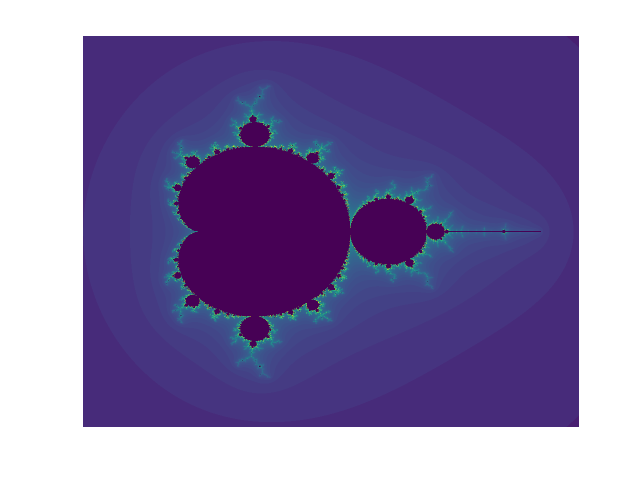
Reproduce this background procedurally as a Shadertoy shader.

```glsl
// Mirrored Mandelbrot set in a violet-to-yellow panel with a white margin.

const vec2 PANEL_MIN = vec2(0.13, 0.11);    // panel corners, as canvas fractions
const vec2 PANEL_MAX = vec2(0.905, 0.925);
const vec2 PLANE_MIN = vec2(1.0, -1.5);     // plane corners, real axis reversed
const vec2 PLANE_MAX = vec2(-2.25, 1.5);
const vec3 MARGIN_COLOR = vec3(1.0);
const int MAX_STEPS = 140;
const float ESCAPE_RADIUS = 5.0;
const float NEEDLE_HALF_WIDTH = 0.004;      // thickness of the real-axis spike
const int SAMPLES = 2;                      // antialiasing samples per side

// Polynomial ramp: violet, blue, teal, green, yellow
vec3 rampColor(float t) {
    const vec3 a0 = vec3(0.2777, 0.0054, 0.3341);
    const vec3 a1 = vec3(0.1051, 1.4046, 1.3846);
    const vec3 a2 = vec3(-0.3309, 0.2148, 0.0951);
    const vec3 a3 = vec3(-4.6342, -5.7991, -19.3324);
    const vec3 a4 = vec3(6.2283, 14.1799, 56.6906);
    const vec3 a5 = vec3(4.7764, -13.7451, -65.3530);
    const vec3 a6 = vec3(-5.4355, 4.6459, 26.3124);
    return a0 + t * (a1 + t * (a2 + t * (a3 + t * (a4 + t * (a5 + t * a6)))));
}

// True inside the main cardioid or the period-two disc
bool inMainBody(vec2 c) {
    float x = c.x - 0.25;
    float q = x * x + c.y * c.y;
    return q * (q + x) < 0.25 * c.y * c.y || length(c + vec2(1.0, 0.0)) < 0.25;
}

// Square root of the relative escape time; zero inside the set
float escapeLevel(vec2 c) {
    if (inMainBody(c)) return 0.0;
    vec2 z = vec2(0.0);
    for (int i = 0; i < MAX_STEPS; i++) {
        z = vec2(z.x * z.x - z.y * z.y, 2.0 * z.x * z.y) + c;
        if (dot(z, z) > ESCAPE_RADIUS * ESCAPE_RADIUS)
            return sqrt(float(i) / float(MAX_STEPS));
    }
    return 0.0;
}

vec3 sceneColor(vec2 uv) {
    vec2 p = (uv - PANEL_MIN) / (PANEL_MAX - PANEL_MIN);
    if (any(lessThan(p, vec2(0.0))) || any(greaterThan(p, vec2(1.0))))
        return MARGIN_COLOR;
    vec2 c = mix(PLANE_MIN, PLANE_MAX, p);
    // Snap to the real axis so that its thin spike stays visible
    if (abs(c.y) < NEEDLE_HALF_WIDTH) c.y = 0.0;
    return rampColor(escapeLevel(c));
}

void mainImage(out vec4 fragColor, in vec2 fragCoord) {
    vec3 sum = vec3(0.0);
    for (int j = 0; j < SAMPLES; j++) {
        for (int i = 0; i < SAMPLES; i++) {
            vec2 offset = (vec2(i, j) + 0.5) / float(SAMPLES) - 0.5;
            sum += sceneColor((fragCoord + offset) / iResolution.xy);
        }
    }
    fragColor = vec4(clamp(sum / float(SAMPLES * SAMPLES), 0.0, 1.0), 1.0);
}
```
